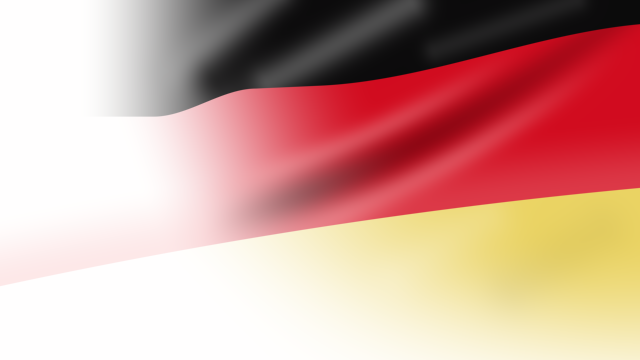
Reproduce this background procedurally as a WebGL 1 fragment shader.

```glsl
precision highp float;
// A waving cloth of three stripes (black, red, gold) that dissolves into white
// at the left and bottom. Two seam curves split the stripes; soft Gaussian
// bands along diagonal folds add the shadows and the sheen.

uniform vec2 u_resolution;

const vec2 CANVAS_SHAPE = vec2(1.7778, 1.0);
const vec3 WHITE = vec3(1.0, 0.997, 0.995);
const vec3 BLACK = vec3(0.045, 0.042, 0.045);
const vec3 RED = vec3(0.82, 0.045, 0.12);
const vec3 GOLD = vec3(0.92, 0.83, 0.39);
const vec3 GREY_SHADOW = vec3(0.50, 0.42, 0.42);
const vec3 RED_SHADOW = vec3(0.46, 0.02, 0.06);
const vec3 PINK_SHEEN = vec3(0.97, 0.68, 0.69);
const float SHADOW_STRENGTH = 0.72;
const float SHEEN_STRENGTH = 0.36;
const float SEAM_SOFTNESS = 0.0022;

float bell(float offset, float width) {
  float t = offset / width;
  return exp(-t * t);
}

// Soft band around the segment from a to b
float streak(vec2 uv, vec2 a, vec2 b, float width) {
  vec2 along = (b - a) * CANVAS_SHAPE;
  vec2 toPoint = (uv - a) * CANVAS_SHAPE;
  float t = clamp(dot(toPoint, along) / dot(along, along), 0.0, 1.0);
  return bell(length(toPoint - along * t), width);
}

// Height of the seam between black and red
float upperSeam(float x) {
  return 0.676 + 0.078 * smoothstep(0.24, 0.40, x)
       + 0.08 * max(x - 0.4, 0.0) + 0.132 * smoothstep(0.5, 1.03, x);
}

// Height of the seam between red and gold
float lowerSeam(float x) {
  float d = x - 0.3;
  return 0.310 + d * (0.317 - 0.11 * d);
}

// Height of the main fold that crosses the red stripe
float foldLine(float x) {
  float d = x - 0.594;
  return 0.549 + d * (0.82 + 0.7 * d);
}

vec3 blackStripe(vec2 uv) {
  vec3 color = mix(WHITE, BLACK, smoothstep(0.12, 0.46, uv.x));
  float dark = streak(uv, vec2(0.34, 0.78), vec2(0.53, 1.0), 0.065);
  float paleSheen = streak(uv, vec2(0.27, 0.80), vec2(0.43, 1.02), 0.055);
  float midSheen = streak(uv, vec2(0.42, 0.77), vec2(0.64, 0.99), 0.05);
  float faintSheen = streak(uv, vec2(0.68, 0.86), vec2(0.90, 1.0), 0.035);
  color = mix(color, vec3(0.70), 0.40 * paleSheen);
  color = mix(color, BLACK, 0.65 * dark);
  color = mix(color, vec3(0.46), 0.62 * midSheen);
  return mix(color, vec3(0.22), 0.5 * faintSheen);
}

vec3 redStripe(vec2 uv) {
  float x = uv.x;
  float fold = uv.y - foldLine(x);
  float cover = smoothstep(0.19, 0.62, x + 0.2 * (uv.y - 0.6));
  vec3 color = mix(WHITE, RED, cover);

  // The cloth pales toward the lower seam
  float seamGlow = 1.0 - smoothstep(0.0, 0.2, uv.y - lowerSeam(x));
  color = mix(color, PINK_SHEEN, 0.28 * seamGlow);

  // Ridges of light on both sides of the fold
  float upperRidge = bell(fold - 0.09, 0.04)
                   * smoothstep(0.30, 0.45, x) * (1.0 - smoothstep(0.58, 0.85, x));
  float lowerRidge = bell(fold + 0.095, 0.045)
                   * smoothstep(0.40, 0.55, x) * (1.0 - smoothstep(0.70, 1.0, x));
  color = mix(color, PINK_SHEEN, SHEEN_STRENGTH * (upperRidge + lowerRidge));

  // Valley, greyer where the cloth dissolves
  vec3 shadow = mix(GREY_SHADOW, RED_SHADOW, smoothstep(0.38, 0.66, x));
  float valley = bell(fold, 0.06) * smoothstep(0.31, 0.50, x)
               * (1.0 - 0.45 * smoothstep(0.65, 0.95, x));
  return mix(color, shadow, SHADOW_STRENGTH * valley);
}

vec3 goldStripe(vec2 uv) {
  float cover = smoothstep(0.2, 0.85, uv.x + 0.5 * (uv.y - 0.4))
              * smoothstep(-0.2, 0.35, uv.y);
  vec3 color = mix(WHITE, GOLD, cover);
  float sheen = streak(uv, vec2(0.62, 0.24), vec2(0.76, 0.40), 0.07);
  float shade = streak(uv, vec2(0.80, 0.20), vec2(0.94, 0.36), 0.08);
  color = mix(color, WHITE, 0.14 * sheen);
  return color * (1.0 - 0.035 * shade);
}

void main() {
  vec2 uv = gl_FragCoord.xy / u_resolution;
  float aboveGold = smoothstep(-SEAM_SOFTNESS, SEAM_SOFTNESS, uv.y - lowerSeam(uv.x));
  float aboveRed = smoothstep(-SEAM_SOFTNESS, SEAM_SOFTNESS, uv.y - upperSeam(uv.x));
  vec3 color = mix(goldStripe(uv), redStripe(uv), aboveGold);
  color = mix(color, blackStripe(uv), aboveRed);
  gl_FragColor = vec4(color, 1.0);
}
```
